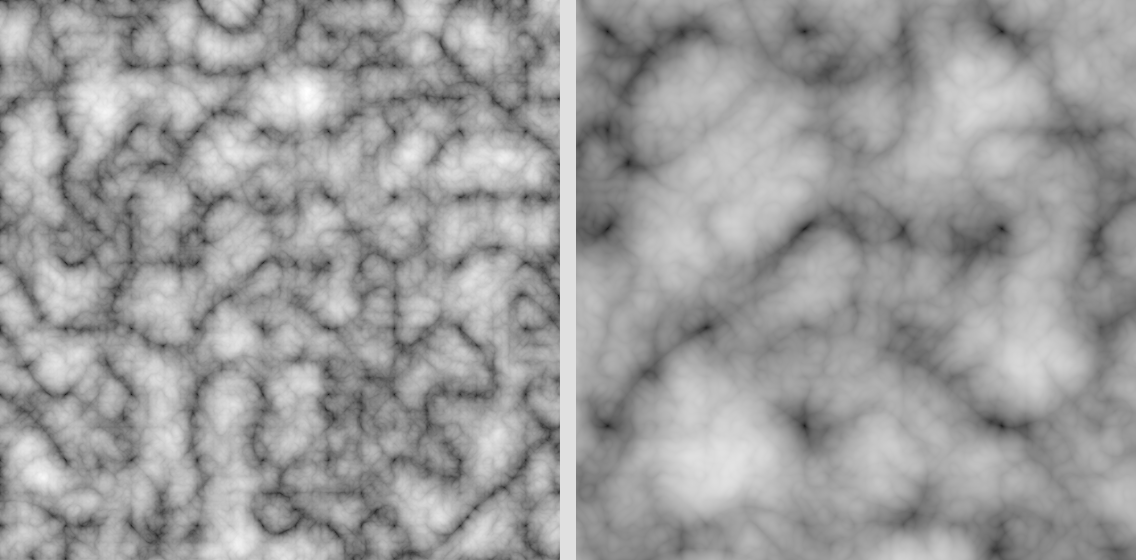
Left, the full canvas; right, a detail of the centre.
A Shadertoy shader for this texture:

```glsl
// Grey cloudy turbulence: folded gradient noise with dark creases between soft pale billows.

// Integer hash giving a random angle for a lattice corner
float cornerAngle(ivec2 corner, int seed) {
    uint h = uint(corner.x) * 1597334677u ^ uint(corner.y) * 3812015801u ^ uint(seed) * 2798796415u;
    h = (h ^ (h >> 16)) * 2146121005u;
    h = (h ^ (h >> 15)) * 2221713035u;
    h ^= h >> 16;
    return float(h & 65535u) / 65536.0 * 6.28319;
}

// Height contributed by the unit gradient at one corner
float slope(ivec2 cell, ivec2 corner, vec2 f, int seed) {
    float a = cornerAngle(cell + corner, seed);
    return dot(vec2(cos(a), sin(a)), f - vec2(corner));
}

float gradientNoise(vec2 p, int seed) {
    ivec2 cell = ivec2(floor(p));
    vec2 f = fract(p);
    vec2 s = f * f * (3.0 - 2.0 * f);
    float low = mix(slope(cell, ivec2(0, 0), f, seed), slope(cell, ivec2(1, 0), f, seed), s.x);
    float high = mix(slope(cell, ivec2(0, 1), f, seed), slope(cell, ivec2(1, 1), f, seed), s.x);
    return mix(low, high, s.y);
}

// Absolute noise folds each octave into creases along its zero lines
float turbulence(vec2 p) {
    float sum = 0.0, amplitude = 1.0;
    for (int octave = 0; octave < 5; octave++) {
        sum += abs(gradientNoise(p, octave + 11)) * amplitude;
        p *= 2.0;
        amplitude *= 0.5;
    }
    return sum;
}

// Linear light to display grey
float encodeSrgb(float light) {
    return light < 0.0031308 ? 12.92 * light : 1.055 * pow(light, 1.0 / 2.4) - 0.055;
}

void mainImage(out vec4 fragColor, in vec2 fragCoord) {
    vec2 uv = fragCoord / iResolution.y;
    uv.y = 1.0 - uv.y;
    float light = clamp(turbulence(uv * 8.52) * 1.02 + 0.008, 0.0, 1.0);
    fragColor = vec4(vec3(encodeSrgb(light)), 1.0);
}
```
